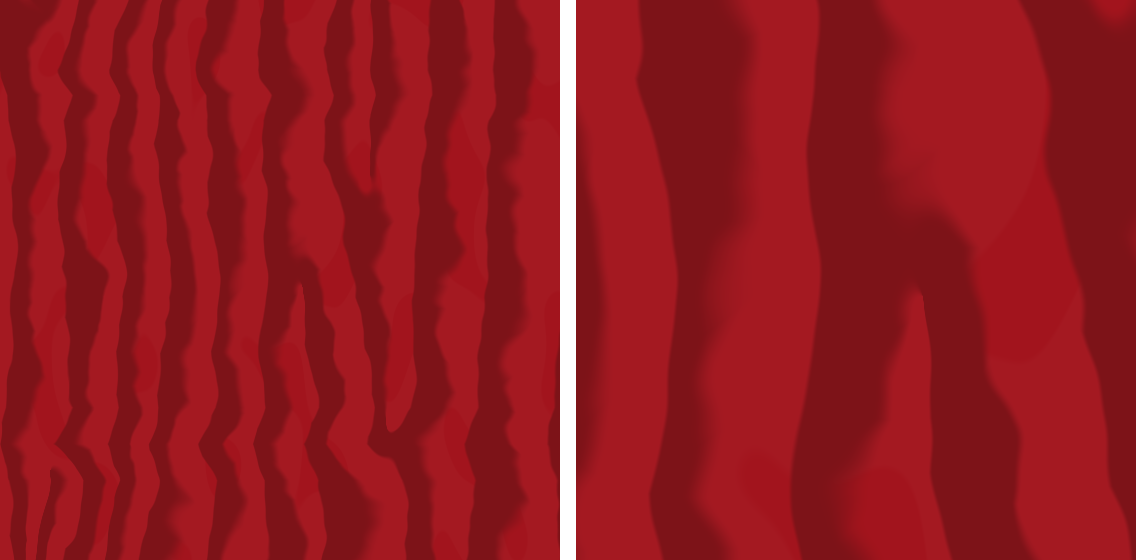
Left: the whole. Right: its middle third, enlarged.
Give the GLSL for this texture, as a WebGL 1 fragment shader.

```glsl
precision highp float;
// Hand-painted red bark: wavering vertical bands with forks, kinks and one soft edge.
uniform vec2 u_resolution;

const vec3 LIGHT_RED = vec3(0.643, 0.098, 0.131);
const vec3 GLAZE_RED = vec3(0.635, 0.078, 0.112);
const vec3 DARK_RED = vec3(0.492, 0.073, 0.094);
const float BAND_DENSITY = 13.2;   // bands per canvas at the left side
const float BAND_SPREAD = 3.2;     // widening of the bands to the right
const float DARK_SHARE = 0.47;     // dark part of one band
const float SHARP_EDGE = 0.04;     // left edge blur, in bands
const float SOFT_EDGE = 0.17;      // mean right edge blur, in bands
const float WAVER = 0.034;         // sideways wander of the bands
const float UPPER_KINK = 0.87;
const float LOWER_KINK = 0.147;
const float FORK_STRETCH = 0.3;    // lower values give longer forks

vec2 hashGradient(vec2 cell) {
  vec3 q = fract(cell.xyx * vec3(0.1031, 0.1030, 0.0973));
  q += dot(q, q.yzx + 33.33);
  float angle = 6.28318 * fract((q.x + q.y) * q.z);
  return vec2(cos(angle), sin(angle));
}

float gradientNoise(vec2 p) {
  vec2 i = floor(p);
  vec2 f = p - i;
  vec2 u = f * f * f * (f * (f * 6.0 - 15.0) + 10.0);
  float a = dot(hashGradient(i), f);
  float b = dot(hashGradient(i + vec2(1.0, 0.0)), f - vec2(1.0, 0.0));
  float c = dot(hashGradient(i + vec2(0.0, 1.0)), f - vec2(0.0, 1.0));
  float d = dot(hashGradient(i + 1.0), f - 1.0);
  return mix(mix(a, b, u.x), mix(c, d, u.x), u.y);
}

// Phase winding around a point: one more band below it than above.
float fork(vec2 p, vec2 center) {
  vec2 d = (p - center) * vec2(1.0, FORK_STRETCH);
  return atan(d.y, d.x) / 6.28318;
}

float tent(float y, float center, float halfWidth) {
  return max(0.0, 1.0 - abs(y - center) / halfWidth);
}

// Sideways displacement of the bands.
float bandShift(vec2 p) {
  float calm = mix(1.0, 0.4, smoothstep(0.6, 0.85, p.x));
  float shift = WAVER * gradientNoise(p * vec2(6.0, 5.5) + 3.7);
  shift += 0.5 * WAVER * abs(gradientNoise(p * vec2(9.0, 10.0) + 21.3));
  shift += 0.04 * gradientNoise(p * vec2(2.0, 1.6) + 8.1);

  // Kinks near the top and bottom, with slanting ends beyond them.
  float vary = 0.8 + gradientNoise(vec2(p.x * 5.0, 4.5));
  shift += 0.017 * vary * tent(p.y, UPPER_KINK - 0.04, 0.045);
  shift -= 0.036 * vary * tent(p.y, LOWER_KINK + 0.06, 0.065);
  float beyond = max(p.y - UPPER_KINK, 0.0) - max(LOWER_KINK - p.y, 0.0);
  shift += beyond * 0.6 * gradientNoise(vec2(p.x * 8.0, 12.4));
  return shift * calm;
}

float darkBands(vec2 p) {
  float x = p.x - bandShift(p);
  float phase = x * (BAND_DENSITY - BAND_SPREAD * x);
  phase += fork(p, vec2(0.54, 0.49)) - fork(p, vec2(0.66, 0.69));
  phase += fork(p, vec2(0.09, 0.16)) - fork(p, vec2(0.69, 0.25));

  // Each side of a band wanders on its own.
  float share = DARK_SHARE + 0.32 * gradientNoise(p * vec2(8.0, 6.0) + 40.2);
  share += 0.22 * (0.22 - abs(gradientNoise(p * vec2(10.0, 13.0) + 57.6)));
  share += 0.05 * gradientNoise(p * vec2(18.0, 34.0) + 5.9);
  share = clamp(share, 0.24, 0.74);
  float blur = SOFT_EDGE * (1.0 + 1.4 * gradientNoise(p * vec2(7.0, 5.0) + 71.4));
  blur = max(blur, SHARP_EDGE);

  float ripple = 0.05 * gradientNoise(p * vec2(14.0, 26.0) + 15.2);
  float f = fract(phase + ripple);
  float leftSide = smoothstep(0.0, SHARP_EDGE, f);
  float rightSide = 1.0 - smoothstep(share - 0.5 * blur, share + 0.5 * blur, f);
  return leftSide * rightSide;
}

void main() {
  vec2 p = gl_FragCoord.xy / u_resolution.y;

  // Faint glaze patches on the light bands.
  float glazeField = gradientNoise(p * vec2(11.0, 6.0) + 90.5);
  float glaze = smoothstep(0.2, 0.24, glazeField);
  vec3 lightTone = mix(LIGHT_RED, GLAZE_RED, glaze);

  gl_FragColor = vec4(mix(lightTone, DARK_RED, darkBands(p)), 1.0);
}
```
